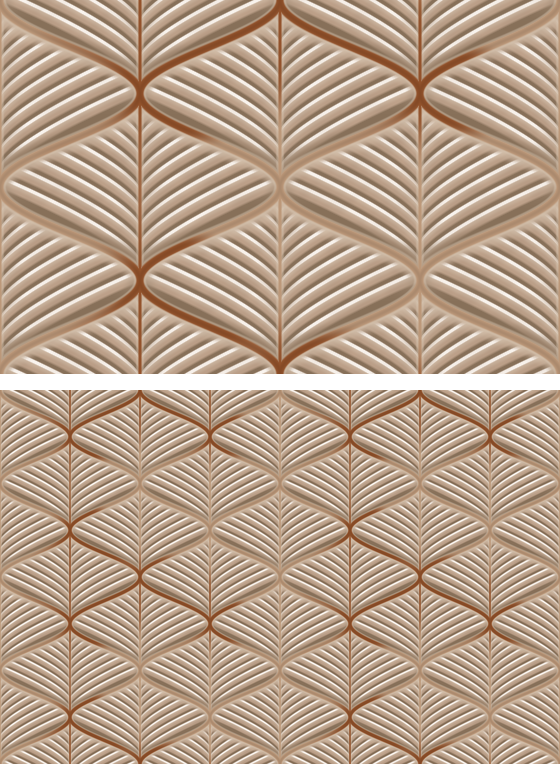
Top, the tile; bottom, the same tile 2 across and 2 down.
This pattern is drawn by a WebGL 1 fragment shader. Its source:

```glsl
precision highp float;
uniform vec2 u_resolution;

const float PI = 3.14159265;
const vec2 GRID = vec2(4.0, 4.0);   // half-leaf columns, half-leaf rows
const float COLUMN_WIDTH = 1.5;     // measured in half-leaf rows
const float RIB_SPACING = 0.19;
const float BAND = 0.042;
const float STEM = 0.02;

const vec3 TAN = vec3(0.73, 0.62, 0.53);
const vec3 SHADOW = vec3(0.53, 0.44, 0.35);
const vec3 PALE = vec3(0.83, 0.76, 0.68);
const vec3 GLINT = vec3(0.98, 0.96, 0.94);
const vec3 BRONZE = vec3(0.67, 0.54, 0.43);
const vec3 COPPER = vec3(0.52, 0.29, 0.15);

// Soft periodic ridge, one per unit of phase
float ridge(float phase, float centre, float width) {
  float gap = abs(fract(phase - centre + 0.5) - 0.5);
  return 1.0 - smoothstep(0.0, width, gap);
}

// x: distance from the stem (0..1), y: height down the leaf (0..2)
vec2 leafCoords(vec2 cell) {
  float x = fract(cell.x);
  if (mod(floor(cell.x), 2.0) > 0.5) x = 1.0 - x;
  float split = 0.5 - 0.5 * cos(PI * cell.y);
  return x < split ? vec2(x, mod(cell.y, 2.0))
                   : vec2(1.0 - x, mod(cell.y + 1.0, 2.0));
}

// Approximate distance from inside the leaf to its curved outline
float outlineDistance(vec2 leaf) {
  float reach = 0.5 - 0.5 * cos(PI * leaf.y);
  float slope = COLUMN_WIDTH * 0.5 * PI * sin(PI * leaf.y);
  return COLUMN_WIDTH * (reach - leaf.x) / sqrt(1.0 + slope * slope);
}

// Slow wrapping waves that decide where the bands turn to copper
float copperAmount(vec2 uv) {
  vec2 a = 2.0 * PI * uv;
  vec2 c = cos(a);
  vec2 s = sin(a);
  float wave = 0.5 - 0.25 * cos(2.0 * a.x)
    + 0.25 * (s.x + s.y - s.x * s.y)
    + 0.25 * (c.y - c.x - c.x * c.y)
    + 0.5 * sin(2.0 * a.x) * cos(2.0 * a.y);
  return smoothstep(0.4, 0.95, wave);
}

// Fine wrapping grain from layered sines
float grain(vec2 uv) {
  vec2 a = 2.0 * PI * uv;
  return sin(a.x * 7.0 + 2.0 * sin(a.y * 5.0)) * 0.5
    + sin(a.y * 13.0 + 2.0 * sin(a.x * 11.0)) * 0.3
    + sin(a.x * 31.0 + a.y * 23.0) * 0.2;
}

// Embossed ribs lit from above
vec3 ribbedLeaf(vec2 leaf, float edge, float texture) {
  float rise = 0.9 * pow(max(leaf.x, 0.0), 0.72);
  float phase = max((2.0 - leaf.y - rise) / RIB_SPACING - 0.25, 0.0);
  float lower = smoothstep(0.85, 1.25, leaf.y);
  float relief = mix(smoothstep(BAND, 0.2, edge), 1.0, lower);

  vec3 face = mix(TAN, PALE, 0.45 * ridge(phase, 0.68, 0.3));
  face = mix(face, PALE, 0.5 * (1.0 - relief));
  face *= 1.0 + 0.02 * texture;

  float groove = ridge(phase, 0.06, 0.27);
  face = mix(face, SHADOW, min(1.3 * groove, 1.0) * relief);

  float shine = min(1.6 * ridge(phase, 0.83, 0.17), 1.0);
  shine *= mix(0.45, 1.0, smoothstep(0.0, 0.2, leaf.x));
  shine *= smoothstep(BAND, 0.15, edge) * (0.93 + 0.07 * texture);
  face = mix(face, GLINT, shine);

  float underside = lower * (1.0 - smoothstep(BAND, 0.17, edge));
  return mix(face, SHADOW, 0.75 * underside);
}

void main() {
  vec2 uv = gl_FragCoord.xy / u_resolution;
  uv.y = 1.0 - uv.y;
  float pixel = GRID.y / u_resolution.y;

  vec2 leaf = leafCoords(uv * GRID);
  float edge = outlineDistance(leaf);
  float stem = COLUMN_WIDTH * leaf.x;
  vec3 color = ribbedLeaf(leaf, edge, grain(uv));

  // Bands and stems with a thin pale rim
  float outside = min(edge - BAND, stem - STEM);
  vec3 metal = mix(BRONZE, COPPER, copperAmount(uv));
  metal *= 1.0 + 0.1 * smoothstep(0.0, BAND, edge);
  float rim = 1.0 - smoothstep(0.0, 0.014 + pixel, abs(outside - 0.008));
  color = mix(color, metal, 1.0 - smoothstep(-pixel, pixel, outside));
  color = mix(color, PALE, 0.5 * rim);

  gl_FragColor = vec4(color, 1.0);
}
```
